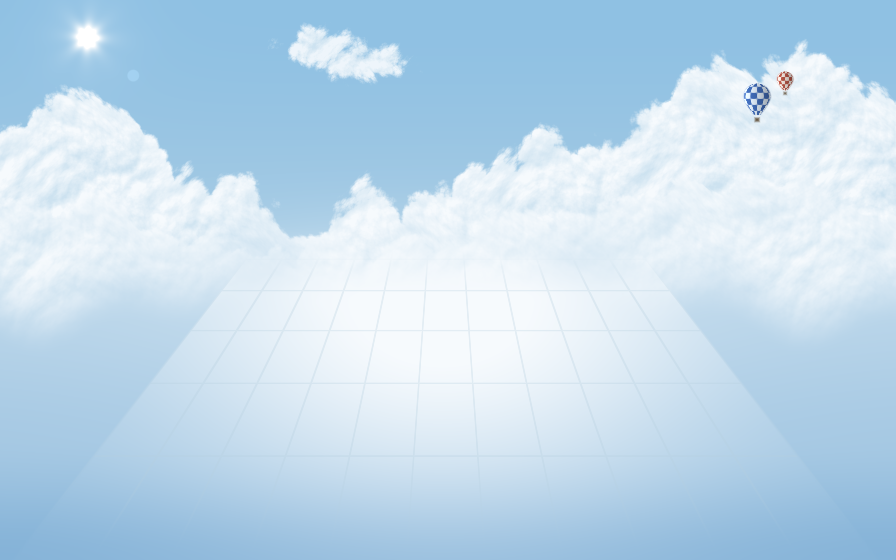
Reproduce this background procedurally as a WebGL 2 fragment shader.

```glsl
#version 300 es
precision highp float;
// Bright cloudscape with a sun, two balloons and a glowing tiled floor in perspective.
uniform vec2 u_resolution;
out vec4 outColor;

const vec3 WHITE = vec3(0.965, 0.98, 0.992);
const vec3 CLOUD_SHADE = vec3(0.80, 0.885, 0.94);

// Cloud mounds: centre x, half width, top
const vec3 MOUNDS[15] = vec3[15](
  vec3(0.0, 0.10, 0.78), vec3(0.13, 0.07, 0.845), vec3(0.21, 0.06, 0.822),
  vec3(0.34, 0.05, 0.698), vec3(0.42, 0.07, 0.69), vec3(0.55, 0.06, 0.605),
  vec3(0.65, 0.06, 0.68), vec3(0.78, 0.06, 0.676), vec3(0.85, 0.05, 0.705),
  vec3(0.91, 0.05, 0.73), vec3(0.98, 0.055, 0.777), vec3(1.08, 0.07, 0.758),
  vec3(1.18, 0.06, 0.825), vec3(1.29, 0.08, 0.90), vec3(1.44, 0.085, 0.92));

vec2 hash2(vec2 p) {
  vec3 q = fract(p.xyx * vec3(0.1031, 0.1030, 0.0973));
  q += dot(q, q.yzx + 33.33);
  return fract((q.xx + q.yz) * q.zy);
}

// Soft cellular noise: one rounded bump per cell
float puffs(vec2 p) {
  vec2 cell = floor(p), f = fract(p);
  float sum = 0.0;
  for (int j = -1; j <= 1; j++)
    for (int i = -1; i <= 1; i++) {
      vec2 o = vec2(i, j);
      vec2 d = o + hash2(cell + o + 40.0) - f;
      sum += exp(-12.0 * dot(d, d));
    }
  return 1.0 + log(sum + 0.0001) / 12.0;
}

float billow(vec2 p) {
  float sum = 0.0, amp = 0.5;
  p += 0.25 * sin(p.yx * 1.7 + vec2(0.4, 2.1));
  for (int i = 0; i < 5; i++) {
    sum += amp * puffs(p);
    p = p * 2.1 + vec2(3.7, 1.9);
    amp *= 0.54;
  }
  return sum;
}

float ridge(float x) {
  float top = 0.845 - 5.0 * pow(x - 1.56, 2.0);
  for (int i = 0; i < 15; i++) {
    float d = (x - MOUNDS[i].x) / MOUNDS[i].y;
    top = max(top, MOUNDS[i].z - 0.05 * d * d);
  }
  return top;
}

// Paints a billowing mass where depth (distance inside the outline) is positive
vec3 paintCloud(vec3 col, vec2 p, float depth, float scale, float rough, float alpha) {
  float b = billow(p * scale);
  float toLight = billow((p + vec2(-0.006, 0.012)) * scale);
  float d = depth + rough * (b - 0.86);
  float lit = clamp(0.66 + 2.2 * (b - toLight) + 0.7 * (b - 0.86), 0.0, 1.0);
  lit = mix(lit, 1.0, 0.3 * exp(-max(d, 0.0) * 30.0));
  return mix(col, mix(CLOUD_SHADE, WHITE, lit), alpha * smoothstep(-0.004, 0.014, d));
}

float ellipseDepth(vec2 p, vec2 c, vec2 r) {
  return (1.0 - length((p - c) / r)) * r.y;
}

vec3 paintSun(vec3 col, vec2 p, vec2 c) {
  vec2 q = p - c;
  float r = length(q), a = atan(q.y, q.x);
  float rays = 0.55 + 0.3 * cos(8.0 * a + 0.6) + 0.15 * cos(5.0 * a);
  float glow = exp(-pow(r / 0.02, 2.0)) * 1.5 + rays * exp(-r / 0.022) + 0.16 * exp(-r / 0.06);
  return mix(col, vec3(1.0), clamp(glow, 0.0, 1.0));
}

vec3 paintBalloon(vec3 col, vec2 p, vec2 c, float r, vec3 dark, vec3 pale) {
  vec2 q = (p - c) / r;
  float soft = 0.003 / r;
  float lower = clamp(-q.y / 1.35, 0.0, 1.0);
  float width = q.y > 0.0 ? sqrt(max(1.0 - q.y * q.y, 0.0)) : mix(1.0, 0.22, pow(lower, 1.5));
  float body = smoothstep(-soft, soft, width - abs(q.x)) * smoothstep(-1.4, -1.3, q.y)
             * step(q.y, 1.0);
  float turn = asin(clamp(q.x / max(width, 0.01), -1.0, 1.0));
  float check = smoothstep(-0.25, 0.25, sin(turn * 6.0) * sin(q.y * 7.0 + 1.0));
  vec3 skin = mix(dark, pale, check) * (0.9 - 0.22 * q.x);
  col = mix(col, skin, body);
  vec2 basket = abs(q - vec2(0.0, -1.7)) - vec2(0.16, 0.14);
  return mix(col, vec3(0.42, 0.36, 0.28), smoothstep(soft, -soft, max(basket.x, basket.y)));
}

float gridLine(float t) {
  float w = fwidth(t);
  return 1.0 - smoothstep(0.3 * w, 1.2 * w, abs(fract(t) - 0.5));
}

// Glow and tile lines on a plane that vanishes at the top of the canvas
vec3 paintFloor(vec3 col, vec2 p) {
  float depth = max(1.0 - p.y, 0.02);
  float across = (p.x - 0.796) / (depth * 0.1406);
  float along = 1.0 / (depth * 0.233) + 0.23;
  float inside = smoothstep(5.53, 5.45, abs(across));
  float isFloor = smoothstep(0.56, 0.47, p.y);
  vec2 d = (p - vec2(0.79, 0.46)) / vec2(0.5, p.y > 0.46 ? 0.13 : 0.36);
  float glow = min(1.1 * exp(-dot(d, d)), 1.0) * mix(0.6, mix(0.25, 1.0, inside), isFloor);
  col = mix(col, WHITE, glow);
  float lines = max(gridLine(across), gridLine(along)) * inside * isFloor;
  return mix(col, vec3(0.71, 0.81, 0.87), 0.3 * lines * smoothstep(0.0, 0.2, p.y));
}

void main() {
  vec2 p = gl_FragCoord.xy / u_resolution * vec2(1.6, 1.0);

  // Sky above, haze below
  vec3 sky = mix(vec3(0.63, 0.785, 0.89), vec3(0.56, 0.755, 0.89), smoothstep(0.55, 1.0, p.y));
  vec3 haze = mix(vec3(0.52, 0.70, 0.845), vec3(0.64, 0.78, 0.887), smoothstep(0.0, 0.22, p.y));
  haze = mix(haze, vec3(0.74, 0.845, 0.92), smoothstep(0.15, 0.55, p.y));
  vec3 col = mix(haze, sky, smoothstep(0.5, 0.6, p.y));

  col = paintSun(col, p, vec2(0.156, 0.933));
  col += 0.05 * smoothstep(0.012, 0.009, length(p - vec2(0.238, 0.865)));

  // Small drifting cloud
  float drift = max(ellipseDepth(p, vec2(0.567, 0.918), vec2(0.07, 0.036)),
                    ellipseDepth(p, vec2(0.645, 0.89), vec2(0.092, 0.035)));
  col = paintCloud(col, p, drift, 26.0, 0.06, 0.92);

  // Cloud bank: far ridge, then a lower near one, both dissolving downwards
  float wisp = 0.03 * sin(p.x * 9.0 + 1.0) + 0.02 * sin(p.x * 23.0);
  float fade = smoothstep(0.41, 0.60, p.y + wisp);
  col = paintCloud(col, p, ridge(p.x) - p.y, 13.0, 0.11, fade);
  float nearTop = mix(0.5, ridge(p.x + 0.05), 0.45);
  col = paintCloud(col, p + 3.0, nearTop - p.y, 11.0, 0.14, 0.8 * fade);

  col = paintFloor(col, p);
  col = paintBalloon(col, p, vec2(1.352, 0.827), 0.024, vec3(0.25, 0.42, 0.72), vec3(0.88, 0.93, 0.98));
  col = paintBalloon(col, p, vec2(1.402, 0.858), 0.0145, vec3(0.72, 0.34, 0.28), vec3(0.95, 0.9, 0.87));
  outColor = vec4(clamp(col, 0.0, 1.0), 1.0);
}
```
